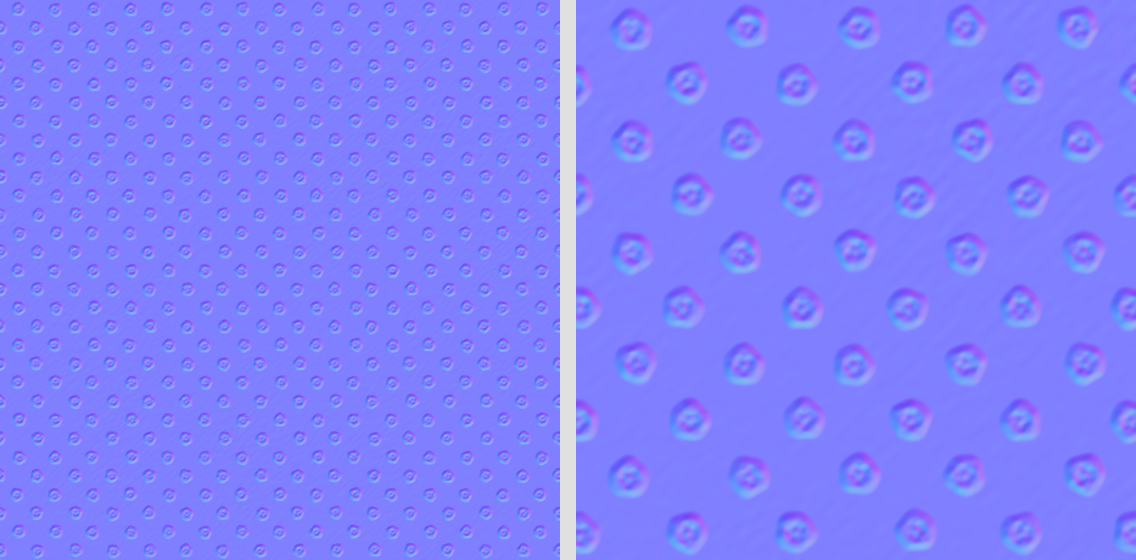
Left, the full canvas; right, a detail of the centre.
Write a WebGL 1 fragment shader that draws this texture map.

```glsl
precision highp float;
// Tangent-space normal map of a sheet with staggered, slightly irregular studs.
// A wrapping height field (studs with dimpled tops plus diagonal grain) is
// differentiated numerically, and its slopes are packed into a normal colour.
uniform vec2 u_resolution;

float hash(vec2 p) {
  return fract(sin(dot(p, vec2(127.1, 311.7))) * 43758.5453);
}

// Value noise that repeats after a whole number of lattice steps.
float noise(vec2 p, vec2 period) {
  vec2 i = floor(p);
  vec2 f = fract(p);
  f = f * f * (3.0 - 2.0 * f);
  vec2 a = mod(i, period);
  vec2 b = mod(i + 1.0, period);
  return mix(mix(hash(a), hash(vec2(b.x, a.y)), f.x),
             mix(hash(vec2(a.x, b.y)), hash(b), f.x), f.y);
}

// Two staggered rows of studs fit in each unit of p.
float studHeight(vec2 p) {
  float row = floor(p.y * 2.0);
  float x = p.x + 0.5 - 0.5 * mod(row, 2.0);
  vec2 id = vec2(mod(floor(x), 15.0), mod(row, 30.0));
  vec2 jitter = vec2(hash(id + 3.7), hash(id + 9.2)) - 0.5;
  vec2 d = vec2(fract(x) - 0.5, 0.5 * fract(p.y * 2.0) - 0.25);
  d -= jitter * vec2(0.09, 0.04);

  // Uneven outline, different on every stud.
  float angle = atan(d.y, d.x + 1e-5);
  float phase = 6.2832 * hash(id + 5.1);
  float wobble = 0.04 * sin(3.0 * angle + phase) + 0.03 * sin(5.0 * angle - 2.0 * phase);
  float r = length(d) / (1.0 + wobble);

  float rim = smoothstep(0.2, 0.11, r);
  float dimple = smoothstep(0.11, 0.045, r + 0.25 * wobble);
  float nub = smoothstep(0.045, 0.0, r);
  float rough = noise(p * 14.0, vec2(210.0)) - 0.5;
  return rim * (0.024 + 0.012 * rough) - 0.013 * dimple + 0.006 * nub;
}

// Fine streaks rising to the right, stronger in soft patches.
float grainHeight(vec2 p) {
  vec2 diagonal = vec2(p.x - p.y, p.x + p.y);
  float streaks = noise(diagonal * vec2(10.0, 4.0), vec2(150.0, 60.0));
  float specks = noise(p * 12.0 + 0.5, vec2(180.0));
  float patches = noise(p * 0.6, vec2(9.0));
  return (0.0022 * streaks + 0.0012 * specks) * (0.5 + patches);
}

float height(vec2 p) {
  return studHeight(p) + grainHeight(p);
}

void main() {
  vec2 p = gl_FragCoord.xy / u_resolution * 15.0;

  // Central differences over a fixed fraction of the canvas.
  vec2 e = vec2(0.015, 0.0);
  vec2 slope = vec2(height(p + e.xy) - height(p - e.xy),
                    height(p + e.yx) - height(p - e.yx)) / (2.0 * e.x);

  // Green points downward on the canvas.
  vec3 normal = normalize(vec3(-0.8 * slope.x, slope.y, 1.0));
  gl_FragColor = vec4(0.5 + 0.5 * normal, 1.0);
}
```
